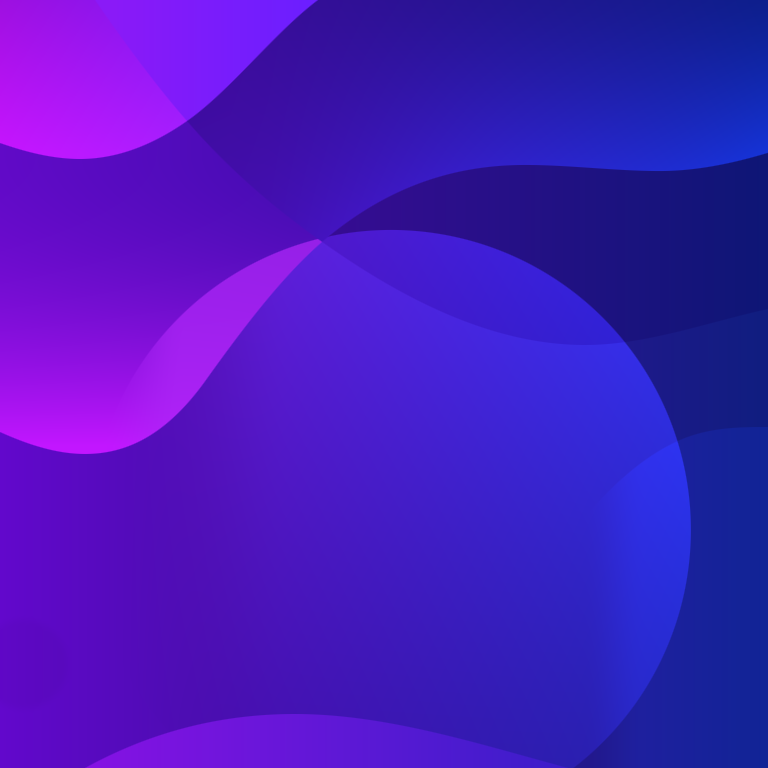
A Shadertoy shader for this background:

```glsl
// Overlapping translucent waves and a large disc in violet, magenta and blue.
// Each wave edge is a chain of cubic Hermite spans; each region is filled
// with a smooth gradient, then layered from the floor up.

#define DISC_CENTRE vec2(0.509, 0.310)
#define DISC_RADIUS 0.3906
#define BUBBLE_CENTRE vec2(0.030, 0.135)
#define BUBBLE_RADIUS 0.058
#define SWEEP_SHADE vec3(0.88, 0.74, 0.92)
#define CORNER_LIGHT vec3(0.005, 0.025, 0.085)
#define LENS_COLOUR vec3(0.68, 0.15, 0.97)
#define LENS_OPACITY 0.75

// Knots are vec3(x, height, slope); the ends continue as straight lines.
float span(float x, vec3 a, vec3 b) {
    float w = b.x - a.x;
    float s = (x - a.x) / w;
    float t = clamp(s, 0.0, 1.0);
    float q = 1.0 - t;
    float y = a.y + (b.y - a.y) * t * t * (3.0 - 2.0 * t);
    y += w * t * q * (a.z * q - b.z * t);
    return y + w * (a.z * min(s, 0.0) + b.z * max(s - 1.0, 0.0));
}

// Edge between the top-left crest and the band below it
float crestEdge(float x) {
    vec3 low = vec3(0.1042, 0.793, 0.0), mid = vec3(0.2435, 0.8424, 0.7);
    if (x < low.x) return span(x, vec3(0.0, 0.8138, -0.35), low);
    if (x < mid.x) return span(x, low, mid);
    return span(x, mid, vec3(0.414, 1.0, 0.75));
}

// Long S-shaped edge across the whole canvas
float bandEdge(float x) {
    vec3 low = vec3(0.1107, 0.4089, 0.0), rise = vec3(0.2682, 0.5052, 1.4);
    vec3 cross = vec3(0.427, 0.6914, 0.82), top = vec3(0.684, 0.7852, 0.0);
    vec3 dip = vec3(0.859, 0.7773, 0.0);
    if (x < low.x) return span(x, vec3(0.0, 0.4375, -0.45), low);
    if (x < rise.x) return span(x, low, rise);
    if (x < cross.x) return span(x, rise, cross);
    if (x < top.x) return span(x, cross, top);
    if (x < dip.x) return span(x, top, dip);
    return span(x, dip, vec3(1.0, 0.801, 0.3));
}

// Falling edge of the dark translucent sweep
float sweepEdge(float x) {
    vec3 upper = vec3(0.2435, 0.8424, -1.15), mid = vec3(0.427, 0.6797, -0.7);
    vec3 low = vec3(0.7617, 0.5508, 0.0);
    if (x < upper.x) return span(x, vec3(0.1237, 1.0, -1.45), upper);
    if (x < mid.x) return span(x, upper, mid);
    if (x < low.x) return span(x, mid, low);
    return span(x, low, vec3(1.0, 0.5977, 0.22));
}

float hillEdge(float x) {
    vec3 peak = vec3(0.384, 0.0703, 0.0);
    if (x < peak.x) return span(x, vec3(0.1107, 0.0, 0.55), peak);
    return span(x, peak, vec3(0.7396, 0.0, -0.27));
}

float cornerEdge(float x) {
    vec3 mid = vec3(0.883, 0.426, 0.45);
    if (x < mid.x) return span(x, vec3(0.775, 0.342, 1.1), mid);
    return span(x, mid, vec3(1.0, 0.444, 0.0));
}

// Antialiased coverage where d is positive
float cover(float d) {
    return clamp(0.5 + d / max(fwidth(d), 1e-5), 0.0, 1.0);
}

float ramp(float a, float b, float x) {
    return clamp((x - a) / (b - a), 0.0, 1.0);
}

vec3 fourCorner(vec3 bl, vec3 br, vec3 tl, vec3 tr, vec2 uv) {
    return mix(mix(bl, br, uv.x), mix(tl, tr, uv.x), uv.y);
}

void mainImage(out vec4 fragColor, in vec2 fragCoord) {
    vec2 p = fragCoord / iResolution.xy;
    float aboveBand = p.y - bandEdge(p.x);
    float inSweep = cover(p.y - sweepEdge(p.x));
    float inDisc = cover(DISC_RADIUS - length(p - DISC_CENTRE));

    // Floor, running from violet to navy
    vec3 colour = mix(vec3(0.385, 0.03, 0.80), vec3(0.235, 0.065, 0.62), ramp(0.0, 0.45, p.x));
    colour = mix(colour, vec3(0.06, 0.115, 0.50), ramp(0.45, 1.0, p.x));
    float bubble = length(p - BUBBLE_CENTRE) - BUBBLE_RADIUS;
    colour *= 1.0 - 0.03 * smoothstep(0.008, -0.008, bubble);

    // Disc, fading out to the left
    vec2 discUv = vec2(ramp(0.25, 0.9, p.x), pow(ramp(0.0, 0.7, p.y), 1.2));
    vec3 disc = fourCorner(vec3(0.29, 0.05, 0.69), vec3(0.13, 0.14, 0.69),
                           vec3(0.41, 0.10, 0.83), vec3(0.20, 0.21, 1.0), discUv);
    colour = mix(colour, disc, inDisc * smoothstep(0.14, 0.38, p.x));

    // Corner light, sweep shade and bottom hill
    colour += CORNER_LIGHT * cover(cornerEdge(p.x) - p.y) * smoothstep(0.76, 0.84, p.x);
    colour *= mix(vec3(1.0), SWEEP_SHADE, inSweep);
    vec3 hill = mix(vec3(0.52, 0.07, 0.89), vec3(0.23, 0.115, 0.79), ramp(0.12, 0.74, p.x));
    colour = mix(colour, hill, cover(hillEdge(p.x) - p.y));

    // Band: magenta glow on the left with the disc showing through
    vec3 band = mix(vec3(0.38, 0.04, 0.78), vec3(0.27, 0.05, 0.70), ramp(0.0, 0.4, p.x));
    band = mix(band, vec3(0.76, 0.085, 1.0), pow(ramp(0.8, 0.42, p.y), 2.0));
    band = mix(band, LENS_COLOUR, LENS_OPACITY * inDisc * smoothstep(0.13, 0.24, p.x));

    // Band: indigo to blue on the right of the sweep
    vec3 upper = mix(vec3(0.23, 0.045, 0.60), vec3(0.05, 0.12, 0.55), ramp(0.3, 1.0, p.x));
    vec3 lower = mix(vec3(0.29, 0.06, 0.74), vec3(0.08, 0.20, 0.84), ramp(0.35, 1.0, p.x));
    float depth = ramp(1.0, 0.0, aboveBand / (1.0 - bandEdge(p.x)));
    band = mix(band, mix(upper, lower, pow(depth, 1.2)), inSweep);
    colour = mix(colour, band, cover(aboveBand));

    // Top-left crest
    vec3 crest = fourCorner(vec3(0.78, 0.08, 1.0), vec3(0.66, 0.12, 1.0),
                            vec3(0.62, 0.06, 0.88), vec3(0.50, 0.10, 0.96),
                            vec2(ramp(0.0, 0.25, p.x), ramp(0.8, 1.0, p.y)));
    vec3 crestSweep = mix(vec3(0.54, 0.10, 0.97), vec3(0.42, 0.12, 1.0), ramp(0.15, 0.41, p.x));
    crest = mix(crest, crestSweep, inSweep);
    colour = mix(colour, crest, cover(p.y - crestEdge(p.x)));

    fragColor = vec4(colour, 1.0);
}
```
